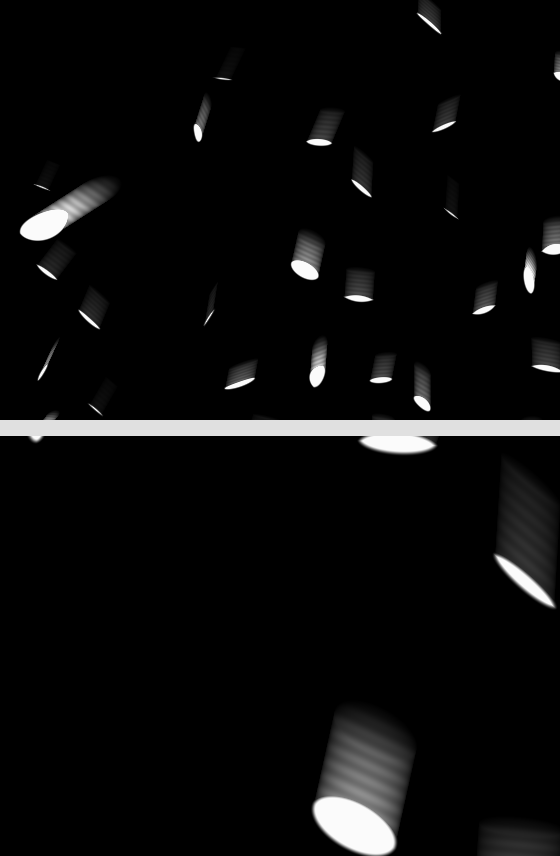
Top, the full canvas; bottom, a detail of the centre.
Reproduce this background procedurally as a Shadertoy shader.

```glsl
// White confetti flakes falling through black, each dragging a grey motion-blur trail.
#define CELL 0.195
#define JITTER 0.9
#define DENSITY_LOW 0.95
#define DENSITY_HIGH 0.42
#define FLAKE_MIN 0.017
#define FLAKE_MAX 0.038
#define TRAIL_MIN 0.045
#define TRAIL_MAX 0.085
#define TRAIL_GAIN 1.3
#define TRAIL_FADE 0.55
#define SOFTNESS 0.0022

vec4 hash4(vec2 cell) {
    vec4 h = fract(cell.xyxy * vec4(0.1031, 0.1030, 0.0973, 0.1099));
    h += dot(h, h.wzxy + 33.33);
    return fract((h.xxyz + h.yzzw) * h.zywx);
}

vec2 toFrame(vec2 v, float angle) {
    float c = cos(angle), s = sin(angle);
    return vec2(c * v.x + s * v.y, c * v.y - s * v.x);
}

// Sharp flake: blend of an ellipse and a pointed lens, bent into a slight arc
float flakeHead(vec2 q, vec2 axes, float pointed, float bend) {
    q.y += bend * (q.x * q.x - 0.4);
    float f = mix(dot(q, q), q.x * q.x + abs(q.y), pointed) - 1.0;
    vec2 slope = mix(2.0 * abs(q), vec2(2.0 * abs(q.x), 1.0), pointed) / axes;
    float dist = f / max(length(slope), 1.0);
    float soft = max(SOFTNESS, 0.8 / iResolution.y);
    return 1.0 - smoothstep(-soft, soft, dist);
}

// Exposure of an ellipse swept along a line: its chord, clipped to the sweep
float sweptTrail(vec2 q, vec2 sweep) {
    float ee = dot(sweep, sweep);
    float mid = dot(q, sweep) / ee;
    float disc = mid * mid - (dot(q, q) - 1.0) / ee;
    if (disc <= 0.0) return 0.0;
    float halfChord = sqrt(disc);
    float s0 = clamp(mid - halfChord, 0.0, 1.0);
    float s1 = clamp(mid + halfChord, 0.0, 1.0);
    float exposure = (s1 - s0) * (1.0 - TRAIL_FADE * 0.5 * (s0 + s1));
    float ripple = 1.0 + 0.1 * sin(42.0 * mid);
    return min(exposure * TRAIL_GAIN * ripple, 0.95);
}

float flake(vec2 p, vec2 axes, float angle, vec2 sweep, float pointed, float bend) {
    vec2 q = toFrame(p, angle) / axes;
    vec2 e = toFrame(sweep, angle) / axes;
    return max(flakeHead(q, axes, pointed, bend), sweptTrail(q, e));
}

void mainImage(out vec4 fragColor, in vec2 fragCoord) {
    vec2 p = fragCoord / iResolution.y;
    float width = iResolution.x / iResolution.y;
    float light = 0.0;

    // Scattered flakes, denser in the lower half
    for (int j = -1; j <= 5; j++)
    for (int i = -1; i <= 7; i++) {
        vec2 cell = vec2(i, j);
        vec4 place = hash4(cell + 17.0);
        vec4 shape = hash4(cell + 61.0);
        vec4 motion = hash4(cell + 113.0);
        vec2 center = (cell + 0.5 + JITTER * (place.xy - 0.5)) * CELL;
        float density = mix(DENSITY_LOW, DENSITY_HIGH, smoothstep(0.45, 0.62, center.y));
        if (place.z > density) continue;

        float size = mix(FLAKE_MIN, FLAKE_MAX, shape.x);
        vec2 axes = size * vec2(1.0, mix(0.09, 0.6, shape.y * shape.y));
        float tilt = (shape.z - 0.5) * 1.5;
        if (place.w > 0.84) tilt += 1.4;

        // Trails lean right on the left side and stand upright on the right
        float heading = mix(1.05, 1.55, center.x / width) + 0.45 * (motion.x - 0.5);
        float reach = mix(TRAIL_MIN, TRAIL_MAX, motion.y);
        vec2 sweep = reach * vec2(cos(heading), sin(heading));
        light = max(light, flake(p - center, axes, tilt, sweep, shape.w, 0.6 * (motion.z - 0.5)));
    }

    // One large flake close to the viewer
    vec2 nearCenter = vec2(0.08 * width, 0.465);
    light = max(light, flake(p - nearCenter, vec2(0.062, 0.032), 0.4, vec2(0.125, 0.08), 0.2, -0.2));

    fragColor = vec4(vec3(light * 0.985), 1.0);
}
```
